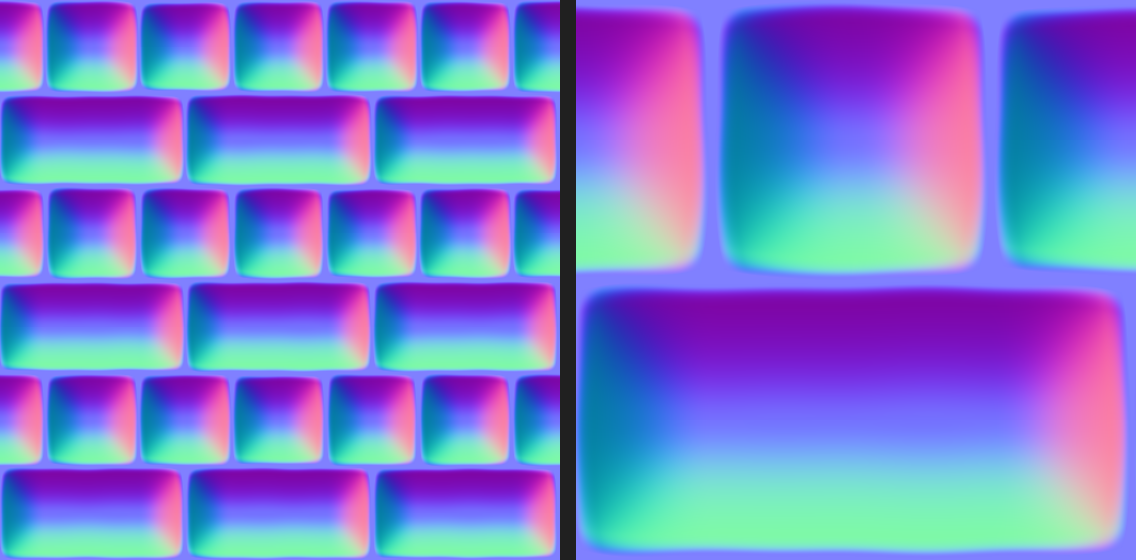
Left: the whole. Right: its middle third, enlarged.
A Shadertoy shader for this texture map:

```glsl
// Tangent-space normal map of pillowed bricks: rows of long bricks alternate with rows of square ones.

const float ROWS = 6.0;
const float TAU = 6.2831853;

float hash(vec2 p, float seed) {
    return fract(sin(dot(p, vec2(127.1, 311.7)) + seed * 74.7) * 4375.85);
}

// Layered sines that tile over the canvas, in -1..1
float wobble(float t, float phase) {
    float a = TAU * t / ROWS;
    return 0.6 * sin(5.0 * a + phase) + 0.4 * sin(11.0 * a + 2.3 * phase);
}

// Steepness at distance d from a joint: flat joint, steep rim, easing to a flat crown
float rimSlope(float d, float steepness, float falloff) {
    float rim = smoothstep(0.005, 0.085, d);
    return rim * steepness * pow(max(1.0 - 2.0 * d, 0.0), falloff);
}

// Relative height at distance d from a joint
float pillowHeight(float d, float softness) {
    return 1.0 - exp(-max(d, 0.0) / softness);
}

// Surface tilt of one brick; q is the offset from its centre
vec2 brickTilt(vec2 q, vec2 halfSize, float rounding) {
    vec2 d = halfSize - abs(q);
    vec2 cornerCut = rounding * exp(-max(d.yx, 0.0) / 0.09);
    d -= cornerCut;
    vec2 slope = vec2(rimSlope(d.x, 4.6, 2.0), rimSlope(d.y, 4.1, 1.6));
    vec2 height = vec2(pillowHeight(d.x, 0.13), pillowHeight(d.y, 0.13));
    vec2 lean = vec2(-0.09, -0.12) * height.x * height.y;
    // Green points down the canvas
    return vec2(sign(q.x), -sign(q.y)) * slope * height.yx + lean;
}

void mainImage(out vec4 fragColor, in vec2 fragCoord) {
    // One unit is one row height
    vec2 p = fragCoord / iResolution.xy * ROWS;
    p.x += 0.015;

    // Even rows hold long bricks, odd rows half-shifted squares
    float row = floor(p.y);
    float isSquare = mod(row, 2.0);
    float width = mix(2.0, 1.0, isSquare);
    float along = p.x / width + 0.5 * isSquare;
    vec2 id = vec2(mod(floor(along), ROWS / width), row);
    vec2 q = vec2((fract(along) - 0.5) * width, fract(p.y) - 0.5);

    // Small differences in size and edge between bricks
    vec2 halfSize = vec2(0.5 * width, 0.5);
    halfSize -= 0.018 * vec2(hash(id, 1.0), hash(id, 2.0));
    halfSize += 0.006 * vec2(wobble(p.y, row), wobble(p.x, row * 1.7));

    vec2 tilt = brickTilt(q, halfSize, 0.04);
    vec3 normal = normalize(vec3(tilt, 1.0));
    fragColor = vec4(0.5 + 0.5 * normal, 1.0);
}
```
